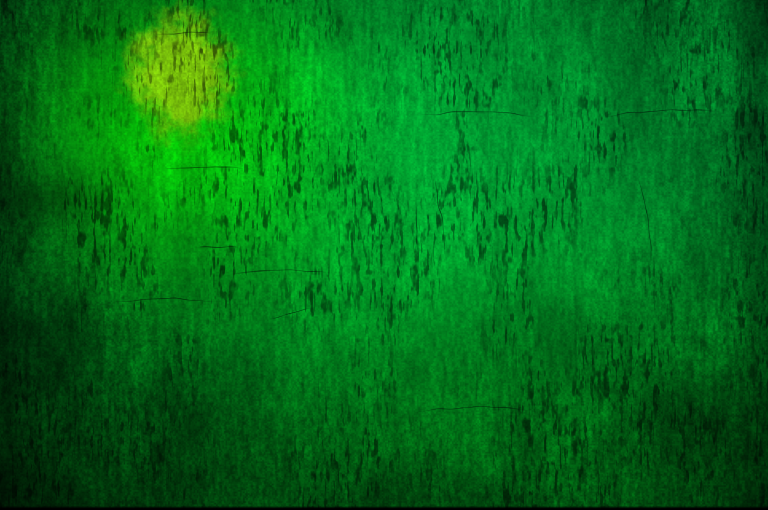
Reproduce this texture procedurally as a Shadertoy shader.

```glsl
#define SUN_POS vec2(0.355, 0.855)
#define GLOW_POS vec2(0.335, 0.75)
#define GLOW_RADIUS 0.28
#define LIGHT_POS vec2(0.88, 0.66)
#define LIGHT_SIZE vec2(0.88, 0.77)
#define STREAK_DEPTH 0.5
#define BLOTCH_DEPTH 0.65
#define GRAIN_DEPTH 0.42
#define GROOVE_DEPTH 0.5
#define SCRATCH_WIDTH 0.001
#define SCRATCH_BOW 0.6

float hash(vec2 p) {
    vec3 q = fract(p.xyx * 0.1031);
    q += dot(q, q.yzx + 33.33);
    return fract((q.x + q.y) * q.z);
}

float noise(vec2 p) {
    vec2 cell = floor(p), f = fract(p);
    f = f * f * (3.0 - 2.0 * f);
    float low = mix(hash(cell), hash(cell + vec2(1, 0)), f.x);
    float high = mix(hash(cell + vec2(0, 1)), hash(cell + vec2(1, 1)), f.x);
    return mix(low, high, f.y);
}

float fbm(vec2 p) {
    float sum = 0.0, amp = 0.5;
    for (int i = 0; i < 5; i++) {
        sum += amp * noise(p);
        p = mat2(1.6, 1.2, -1.2, 1.6) * p + 17.3;
        amp *= 0.55;
    }
    return sum;
}

float gauss(vec2 d) { return exp(-dot(d, d)); }

// A thin bowed line: centre, half length and angle
float scratch(vec2 p, vec4 line) {
    vec2 d = p - line.xy;
    float c = cos(line.w), s = sin(line.w);
    d = vec2(c * d.x + s * d.y, c * d.y - s * d.x);
    float across = abs(d.y + SCRATCH_BOW * d.x * d.x + 0.005 * (noise(p * 35.0) - 0.5));
    float taper = 1.0 - smoothstep(0.5, 1.0, abs(d.x) / line.z);
    return taper * (1.0 - smoothstep(0.2, 1.9, across / SCRATCH_WIDTH));
}

float scratches(vec2 p) {
    vec4 lines[12] = vec4[12](
        vec4(0.935, 0.780, 0.120, 0.0), vec4(1.300, 0.784, 0.120, 0.05),
        vec4(0.400, 0.672, 0.085, 0.0), vec4(0.550, 0.470, 0.105, 0.0),
        vec4(0.325, 0.414, 0.110, 0.0), vec4(0.930, 0.201, 0.120, 0.0),
        vec4(0.570, 0.385, 0.045, 0.25), vec4(0.865, 0.575, 0.085, -1.42),
        vec4(1.268, 0.575, 0.085, -1.4), vec4(0.818, 0.560, 0.055, -1.57),
        vec4(0.360, 0.935, 0.060, 0.05), vec4(0.425, 0.515, 0.045, 0.0));
    float mark = 0.0;
    for (int i = 0; i < 12; i++) mark = max(mark, scratch(p, lines[i]));
    return mark * mix(0.45, 1.0, noise(p * 70.0));
}

// Vertical brush marks, from broad to fine
float streaks(vec2 p) {
    float broad = noise(p * vec2(48.0, 6.0));
    float fine = noise(p * vec2(115.0, 18.0) + 40.0);
    float hair = noise(p * vec2(210.0, 42.0) + 90.0);
    return 0.25 * broad + 0.4 * fine + 0.35 * hair;
}

// Short narrow cracks with crumbled edges
float grooves(vec2 p) {
    float crumble = noise(p * vec2(260.0, 120.0)) - 0.5;
    float narrow = noise(p * vec2(155.0, 30.0) + 71.0) + 0.35 * crumble;
    float thin = noise(p * vec2(230.0, 45.0) + 133.0) + 0.35 * crumble;
    return max(smoothstep(0.6, 0.95, narrow), 0.8 * smoothstep(0.62, 0.95, thin));
}

void mainImage(out vec4 fragColor, in vec2 fragCoord) {
    vec2 p = fragCoord / iResolution.y;
    float aspect = iResolution.x / iResolution.y;
    vec2 warped = p + 0.006 * vec2(fbm(p * 16.0) - 0.5, 0.0);

    // Broad light, green glow and yellow spot
    float light = 0.60 * gauss((p - LIGHT_POS) / LIGHT_SIZE);
    float glow = gauss((p - GLOW_POS) / GLOW_RADIUS);
    float blotch = fbm(p * vec2(8.0, 6.0) + 3.0);
    vec2 toSun = (p - SUN_POS) * vec2(1.0, 0.86);
    float sunEdge = length(toSun) + 0.07 * (fbm(p * 40.0) - 0.55);
    float sun = 1.0 - smoothstep(0.05, 0.128, sunEdge);

    float blueRatio = mix(0.19, 0.32, smoothstep(0.05, 0.75, p.y));
    vec3 color = vec3(0.0, 1.0, blueRatio) * light;
    color.g += 0.32 * glow;
    color.b *= 1.0 - 0.8 * glow;
    color.r += 0.02 * glow;
    color = mix(color, vec3(0.50, 0.74, 0.04), 0.92 * sun);

    // Stains grow stronger away from the light
    float shade = 1.0 - smoothstep(0.15, 0.6, light + 0.35 * glow);
    float tone = 1.04 + BLOTCH_DEPTH * (0.55 + shade) * (blotch - 0.54);
    tone -= 0.4 * gauss((p - vec2(0.06, 0.61)) / vec2(0.14, 0.05)) * smoothstep(0.35, 0.65, blotch);

    // Worn surface
    float worn = fbm(p * vec2(11.0, 7.0) + 11.0);
    tone *= 1.0 + STREAK_DEPTH * (0.7 + 0.5 * shade) * (streaks(warped) - 0.5);
    tone *= 1.0 - GROOVE_DEPTH * grooves(warped) * smoothstep(0.35, 0.7, worn);
    float grain = 0.5 * noise(p * vec2(190.0, 130.0)) + 0.5 * noise(p * 320.0 + 5.0);
    tone *= 1.0 + GRAIN_DEPTH * (0.7 + shade) * (grain - 0.5);
    tone *= 1.0 - 0.5 * scratches(p);

    // Dark rim
    float side = min(p.x, aspect - p.x);
    tone *= mix(0.8, 1.0, smoothstep(0.0, 0.1, side));
    tone *= smoothstep(0.002, 0.009, p.y);
    fragColor = vec4(clamp(color * max(tone, 0.0), 0.0, 1.0), 1.0);
}
```
